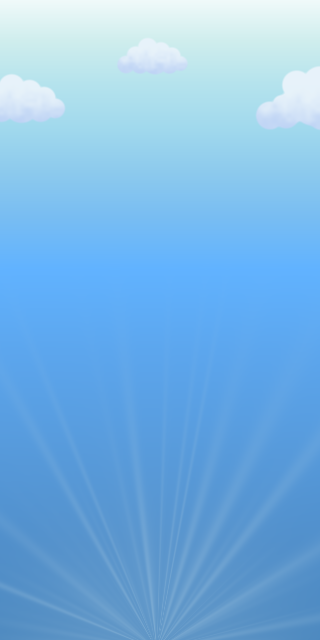
This background is drawn by a Shadertoy shader. Its source:

```glsl
// A sky fading from pale mint to vivid and then deep blue, with three puffy clouds.
// Soft light rays fan upward from the bottom centre. The sky is a chain of colour
// stops, the rays are Gaussian in angle, and the clouds are blended unions of discs.

const vec2 RAY_ORIGIN = vec2(0.49, -0.03);
const vec3 RAY_COLOR = vec3(0.64, 0.78, 0.88);
const vec3 CLOUD_LIGHT = vec3(0.91, 0.95, 0.98);
const vec3 CLOUD_SHADE = vec3(0.75, 0.83, 0.96);

// Height (0 to 2) and colour
const vec4 SKY[11] = vec4[11](
    vec4(0.00, 0.28, 0.52, 0.74), vec4(0.30, 0.30, 0.55, 0.79),
    vec4(0.64, 0.34, 0.61, 0.87), vec4(0.90, 0.36, 0.65, 0.93),
    vec4(1.16, 0.38, 0.70, 1.00), vec4(1.32, 0.47, 0.74, 0.95),
    vec4(1.46, 0.55, 0.79, 0.93), vec4(1.60, 0.63, 0.85, 0.93),
    vec4(1.74, 0.71, 0.89, 0.93), vec4(1.87, 0.81, 0.93, 0.93),
    vec4(2.00, 0.94, 0.98, 0.98));

// Angle from vertical, angular width, strength
const vec3 MAIN_RAYS[14] = vec3[14](
    vec3(-1.18, 0.020, 0.22), vec3(-0.88, 0.035, 0.12), vec3(-0.51, 0.022, 0.18),
    vec3(-0.39, 0.014, 0.17), vec3(-0.21, 0.018, 0.07), vec3(-0.11, 0.024, 0.20),
    vec3(0.034, 0.010, 0.15), vec3(0.13, 0.010, 0.16), vec3(0.184, 0.009, 0.20),
    vec3(0.28, 0.030, 0.14), vec3(0.45, 0.040, 0.17), vec3(0.66, 0.035, 0.20),
    vec3(1.02, 0.060, 0.14), vec3(1.38, 0.030, 0.14));

// Disc centre and radius, with the cloud base at y = 0
const vec3 WIDE_PUFFS[9] = vec3[9](
    vec3(-0.76, 0.26, 0.25), vec3(-0.48, 0.52, 0.26), vec3(-0.14, 0.74, 0.28),
    vec3(0.24, 0.64, 0.26), vec3(0.55, 0.50, 0.25), vec3(0.79, 0.29, 0.21),
    vec3(-0.36, 0.26, 0.26), vec3(0.07, 0.36, 0.38), vec3(0.48, 0.26, 0.26));
const vec3 TALL_PUFFS[9] = vec3[9](
    vec3(-0.72, 0.27, 0.26), vec3(-0.22, 0.84, 0.27), vec3(0.22, 0.86, 0.33),
    vec3(-0.50, 0.48, 0.17), vec3(-0.28, 0.44, 0.30), vec3(0.09, 0.47, 0.39),
    vec3(-0.42, 0.28, 0.25), vec3(0.25, 0.27, 0.27), vec3(0.47, 0.56, 0.34));

float hash(vec2 p) {
    vec3 q = fract(vec3(p.xyx) * 0.1031);
    q += dot(q, q.yzx + 33.33);
    return fract((q.x + q.y) * q.z);
}

float noise(vec2 p) {
    vec2 cell = floor(p), f = fract(p);
    f = f * f * (3.0 - 2.0 * f);
    float low = mix(hash(cell), hash(cell + vec2(1, 0)), f.x);
    float high = mix(hash(cell + vec2(0, 1)), hash(cell + vec2(1, 1)), f.x);
    return mix(low, high, f.y);
}

vec3 skyColor(float height) {
    vec3 color = SKY[0].rgb;
    color = SKY[0].yzw;
    for (int i = 1; i < 11; i++) {
        float t = clamp((height - SKY[i - 1].x) / (SKY[i].x - SKY[i - 1].x), 0.0, 1.0);
        color = mix(color, SKY[i].yzw, t);
    }
    return color;
}

float beam(float angle, float center, float width) {
    float d = (angle - center) / width;
    return exp(-d * d);
}

// Named main beams, many faint random beams and a glow at the source
float rayLight(vec2 p) {
    vec2 d = p - RAY_ORIGIN;
    float angle = atan(d.x, d.y), radius = length(d);
    float light = 0.0;
    for (int i = 0; i < 14; i++) {
        vec3 ray = MAIN_RAYS[i];
        light += ray.z * beam(angle, ray.x, ray.y);
    }
    light *= 1.0 - smoothstep(0.25, 1.27, p.y);
    for (int i = 0; i < 44; i++) {
        float id = float(i);
        float center = (id + hash(vec2(id, 3.0))) / 44.0 * 3.1 - 1.55;
        float width = mix(0.008, 0.05, hash(vec2(id, 7.0)));
        float reach = mix(0.45, 1.15, hash(vec2(id, 11.0)));
        float fade = 1.0 - smoothstep(0.1, reach, radius);
        light += 0.12 * hash(vec2(id, 17.0)) * fade * beam(angle, center, width);
    }
    return light + 0.26 * exp(-5.0 * radius * radius);
}

// Paints one cloud over the colour behind it
vec3 addCloud(vec3 color, vec2 p, vec2 base, float size, vec3 puffs[9]) {
    vec2 q = (p - base) / size;
    float dist = 10.0;
    for (int i = 0; i < 9; i++) {
        float d = length(q - puffs[i].xy) - puffs[i].z;
        float h = max(0.04 - abs(dist - d), 0.0) / 0.04;
        dist = min(dist, d) - 0.01 * h * h;
    }
    float mottling = noise(q * 5.0) + 0.5 * noise(q * 11.0) - 0.75;
    float lit = smoothstep(-0.05, 0.75, q.y + 0.22 * mottling);
    vec3 cloud = mix(CLOUD_SHADE, CLOUD_LIGHT, lit);
    float soft = 0.004 / size;
    return mix(color, cloud, 0.97 * (1.0 - smoothstep(-soft, soft, dist)));
}

void mainImage(out vec4 fragColor, in vec2 fragCoord) {
    vec2 p = 2.0 * fragCoord / iResolution.y;
    vec3 color = skyColor(p.y);
    color = mix(color, RAY_COLOR, min(rayLight(p), 0.6));
    color = addCloud(color, p, vec2(0.477, 1.770), 0.109, WIDE_PUFFS);
    color = addCloud(color, p, vec2(0.057, 1.619), 0.146, WIDE_PUFFS);
    color = addCloud(color, p, vec2(0.964, 1.594), 0.167, TALL_PUFFS);
    fragColor = vec4(color, 1.0);
}
```
